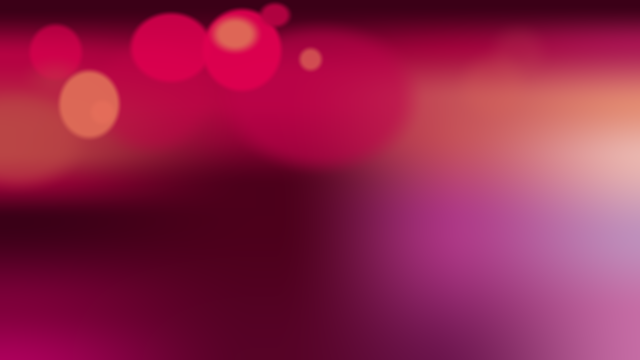
Write a WebGL 1 fragment shader that draws this background.

```glsl
precision highp float;
// Blurred night lights: warm bokeh discs over crimson, with a pale violet glow at the right.

uniform vec2 u_resolution;

const float ASPECT = 16.0 / 9.0;
const float EDGE = 0.010;        // softness of a focused disc
const float BLUR = 0.035;        // softness of a distant disc

// Horizontal places of the vertical ramps, as fractions of the width
const float CENTRE_X = 0.40;
const float GLOW_X = 0.73;

const vec3 NIGHT = vec3(0.23, 0.00, 0.09);
const vec3 WINE = vec3(0.30, 0.00, 0.105);
const vec3 PLUM = vec3(0.34, 0.01, 0.15);
const vec3 CRIMSON = vec3(0.71, 0.01, 0.26);
const vec3 SCARLET = vec3(0.87, 0.00, 0.31);
const vec3 MAGENTA = vec3(0.68, 0.00, 0.36);
const vec3 RUST = vec3(0.73, 0.27, 0.27);
const vec3 AMBER = vec3(0.87, 0.42, 0.34);
const vec3 ROSE = vec3(0.77, 0.31, 0.34);
const vec3 ORCHID = vec3(0.68, 0.21, 0.52);
const vec3 PEACH = vec3(0.89, 0.55, 0.45);
const vec3 BLUSH = vec3(0.92, 0.72, 0.69);
const vec3 LILAC = vec3(0.75, 0.57, 0.74);
const vec3 PINK = vec3(0.78, 0.43, 0.65);

// Fades a ramp to the next colour between two depths
vec3 fade(vec3 from, vec3 to, float start, float end, float depth) {
    return mix(from, to, smoothstep(start, end, depth));
}

// Lays a soft ellipse of light over a colour
vec3 disc(vec3 base, vec2 p, vec2 centre, vec2 radii, vec3 tint, float alpha, float soft) {
    float d = (length((p - centre) / radii) - 1.0) * min(radii.x, radii.y);
    return mix(base, tint, alpha * (1.0 - smoothstep(-soft, soft, d)));
}

vec3 leftRamp(float d) {
    vec3 c = fade(NIGHT, CRIMSON, 0.02, 0.16, d);
    c = fade(c, RUST, 0.16, 0.36, d);
    c = fade(c, CRIMSON * 0.9, 0.42, 0.52, d);
    c = fade(c, NIGHT, 0.49, 0.61, d);
    c = fade(c, vec3(0.50, 0.0, 0.23), 0.62, 0.86, d);
    return fade(c, MAGENTA, 0.84, 1.02, d);
}

vec3 centreRamp(float d) {
    vec3 c = fade(NIGHT, CRIMSON, 0.01, 0.22, d);
    c = fade(c, CRIMSON * 0.85, 0.28, 0.38, d);
    c = fade(c, WINE, 0.35, 0.52, d);
    return fade(c, PLUM, 0.60, 1.0, d);
}

vec3 glowRamp(float d) {
    vec3 c = fade(NIGHT, CRIMSON * 0.9, 0.01, 0.15, d);
    c = fade(c, ROSE, 0.12, 0.28, d);
    c = fade(c, ORCHID, 0.36, 0.62, d);
    return fade(c, vec3(0.42, 0.08, 0.30), 0.64, 1.04, d);
}

vec3 rightRamp(float d) {
    vec3 c = fade(NIGHT, vec3(0.66, 0.08, 0.32), 0.01, 0.13, d);
    c = fade(c, PEACH, 0.11, 0.30, d);
    c = fade(c, BLUSH, 0.28, 0.44, d);
    c = fade(c, LILAC, 0.43, 0.67, d);
    return fade(c, PINK, 0.65, 0.88, d);
}

vec3 background(float x, float d) {
    vec3 c = mix(leftRamp(d), centreRamp(d), smoothstep(0.0, CENTRE_X, x));
    c = mix(c, glowRamp(d), smoothstep(CENTRE_X + 0.03, GLOW_X, x));
    return mix(c, rightRamp(d), smoothstep(GLOW_X - 0.06, 1.03, x));
}

void main() {
    vec2 uv = gl_FragCoord.xy / u_resolution;
    float depth = 1.0 - uv.y;    // distance below the top edge
    vec2 p = vec2(uv.x * ASPECT, depth);
    vec3 c = background(uv.x, depth);

    // Wide, faint pools of light
    c = disc(c, p, vec2(0.05, 0.39), vec2(0.16, 0.12), RUST, 0.55, BLUR);
    c = disc(c, p, vec2(0.42, 0.27), vec2(0.15, 0.14), CRIMSON * 1.05, 0.45, BLUR);
    c = disc(c, p, vec2(0.89, 0.27), vec2(0.25, 0.19), vec3(0.74, 0.01, 0.29), 0.55, BLUR);
    c = disc(c, p, vec2(1.37, 0.24), vec2(0.08), AMBER, 0.16, BLUR);
    c = disc(c, p, vec2(1.44, 0.15), vec2(0.065), ROSE, 0.18, BLUR);

    // Red discs
    c = disc(c, p, vec2(0.155, 0.145), vec2(0.072, 0.076), SCARLET, 0.65, EDGE);
    c = disc(c, p, vec2(0.155, 0.215), vec2(0.055, 0.035), RUST, 0.40, BLUR);
    c = disc(c, p, vec2(0.475, 0.132), vec2(0.111, 0.095), SCARLET, 0.85, EDGE);
    c = disc(c, p, vec2(0.672, 0.139), vec2(0.109, 0.113), SCARLET, 0.95, EDGE);
    c = disc(c, p, vec2(0.764, 0.042), vec2(0.040, 0.032), CRIMSON, 0.95, EDGE);

    // Amber discs
    c = disc(c, p, vec2(0.248, 0.290), vec2(0.083, 0.093), AMBER, 0.95, EDGE);
    c = disc(c, p, vec2(0.285, 0.312), vec2(0.032), AMBER * 1.06, 0.50, EDGE);
    c = disc(c, p, vec2(0.653, 0.095), vec2(0.059, 0.045), AMBER, 0.95, EDGE * 1.6);
    c = disc(c, p, vec2(0.863, 0.165), vec2(0.030), AMBER, 0.70, EDGE);

    gl_FragColor = vec4(c, 1.0);
}
```
